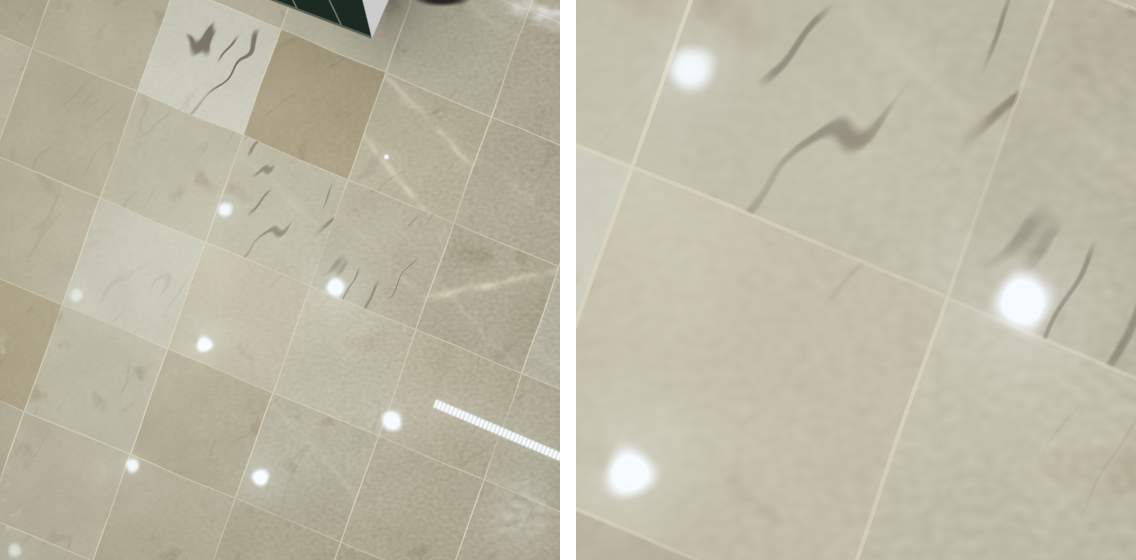
Left, the full canvas; right, a detail of the centre.
Reproduce this texture procedurally as a WebGL 1 fragment shader.

```glsl
precision highp float;
// Polished beige marble floor: a slanted lattice of square tiles with pale joints.
// Tiles vary in tint, veins and cracks; lamp reflections, a ribbed light strip
// and the corner of a dark box are laid over the stone.
uniform vec2 u_resolution;

#define ORIGIN vec2(0.4336, 0.7578)
#define STEP_U vec2(0.1882, -0.0781)
#define STEP_V vec2(-0.0670, -0.1900)
#define TILE 0.202
#define JOINT 0.0012
#define WOBBLE 0.018
#define STONE_LIGHT vec3(0.785, 0.772, 0.695)
#define STONE_DEEP vec3(0.54, 0.515, 0.425)
#define JOINT_COLOR vec3(0.86, 0.84, 0.75)
#define LAMP_COLOR vec3(0.96, 0.985, 1.0)
#define BOX_COLOR vec3(0.11, 0.165, 0.135)

float cross2(vec2 a, vec2 b) { return a.x * b.y - a.y * b.x; }
float fall(float a, float b, float x) { return 1.0 - smoothstep(a, b, x); }

vec2 hash2(vec2 p) {
  vec3 q = fract(p.xyx * vec3(0.1031, 0.1030, 0.0973));
  q += dot(q, q.yzx + 33.33);
  return fract((q.xx + q.yz) * q.zy);
}

float corner(vec2 cell, vec2 f, vec2 o) {
  return dot(hash2(cell + o + 200.0) * 2.0 - 1.0, f - o);
}

// Gradient noise
float noise(vec2 p) {
  vec2 c = floor(p), f = p - c, w = f * f * f * (f * (f * 6.0 - 15.0) + 10.0);
  return mix(mix(corner(c, f, vec2(0.0)), corner(c, f, vec2(1.0, 0.0)), w.x),
             mix(corner(c, f, vec2(0.0, 1.0)), corner(c, f, vec2(1.0)), w.x), w.y);
}

float fbm(vec2 p) {
  float sum = 0.0, amp = 0.6;
  for (int i = 0; i < 4; i++) {
    sum += amp * noise(p);
    p = mat2(1.6, 1.2, -1.2, 1.6) * p + 7.3;
    amp *= 0.5;
  }
  return sum;
}

float isTile(vec2 id, float u, float v) { return step(length(id - vec2(u, v)), 0.5); }

// Cloudy vein along v = start + slope * u in tile space
float vein(vec2 t, float start, float slope) {
  float d = abs(t.y - start - slope * t.x + 0.1 * fbm(t * 3.0 + start * 9.0));
  return (0.55 + 0.9 * noise(t * 6.0 + 3.0)) * (exp(-d * d * 1000.0) + 0.35 * exp(-d * 16.0));
}

// Lamp reflection: hard core in a soft halo
float lamp(vec2 p, vec2 center, float radius) {
  float d = length(p - center) * (1.0 + 0.35 * noise(p * 45.0)) / radius;
  return fall(0.5, 1.4, d) + 0.33 * exp(-d * 0.6);
}

// Signed distance to the left of line a-b
float leftOf(vec2 p, vec2 a, vec2 b) { return cross2(normalize(b - a), p - a); }

vec3 floorStone(vec2 p, float px) {
  // Tile lattice
  vec2 d = p - ORIGIN;
  vec2 uv = vec2(cross2(d, STEP_V), cross2(STEP_U, d)) / cross2(STEP_U, STEP_V);
  uv += WOBBLE * vec2(noise(p * 8.0), noise(p * 8.0 + 31.0));
  vec2 id = floor(uv), t = uv - id, rnd = hash2(id + 57.0), q = p + rnd * 5.0;

  // Tile tint, light falloff, clouds and grain
  float cracked = isTile(id, -1.0, -1.0);
  float grey = cracked + isTile(id, -1.0, 1.0) + isTile(id, 3.0, 0.0);
  float brown = isTile(id, 0.0, -1.0) + 0.8 * isTile(id, -2.0, 2.0);
  float warmth = 0.5 * (rnd.x - 0.5) + 1.1 * brown - 0.75 * grey;
  float shade = 0.03 + 0.66 * length(p - vec2(0.38, 0.55)) + 0.14 * (rnd.y - 0.5);
  vec3 col = mix(STONE_LIGHT, STONE_DEEP, shade + 0.2 * fbm(q * 9.0));
  col -= warmth * vec3(0.055, 0.075, 0.1);
  float ripple = smoothstep(0.5, 1.1, p.x + 0.4 * (1.0 - p.y));
  col += noise(p * vec2(110.0, 150.0)) * (0.018 + 0.045 * ripple);
  col -= vec3(0.05, 0.065, 0.075) * smoothstep(0.16, 0.42, fbm(q * 15.0 + 4.0));

  // Pale veins and scuffs
  float pale = isTile(id, 1.0, -1.0) * (vein(t, 0.05, 0.4) + vein(t, 0.6, 0.53));
  pale += isTile(id, 2.0, 0.0) * vein(t, 0.7, -0.66);
  pale += 0.35 * step(0.72, rnd.y) * vein(t, rnd.x, rnd.y - 0.5);
  float worn = 0.12 + 0.6 * fall(0.1, 0.75, p.x + p.y);
  pale += worn * smoothstep(0.12, 0.35, fbm(q * 34.0)) * smoothstep(0.0, 0.3, noise(q * 10.0));
  col = mix(col, JOINT_COLOR, clamp(pale * 0.62, 0.0, 0.8));

  // Dark hairline cracks stretched along one diagonal
  vec2 s = vec2(dot(q, vec2(0.62, 0.78)), dot(q, vec2(0.78, -0.62)) + 0.012 * noise(q * 22.0));
  float crack = fall(0.01, 0.05, abs(noise(s * vec2(6.0, 24.0))));
  crack *= smoothstep(0.05, 0.25, noise(s * vec2(11.0, 16.0) + 9.0));
  cracked += 0.12 + 0.5 * (isTile(id, 0.0, 0.0) + isTile(id, 1.0, 0.0));
  col = mix(col, vec3(0.36, 0.33, 0.27), 0.7 * min(crack * cracked, 1.0));

  // Joints: the steep set is brighter, both fade in places
  vec2 edge = (0.5 - abs(t - 0.5)) * TILE;
  vec2 joint = 1.0 - smoothstep(vec2(JOINT - 0.7 * px), vec2(JOINT + 0.7 * px), edge);
  joint *= vec2(0.85, 0.62) * clamp(0.8 + 1.3 * noise(p * 6.0 + 12.0), 0.2, 1.0);
  return mix(col, JOINT_COLOR, max(joint.x, joint.y));
}

// Lamps in two skewed groups of four, a ribbed strip and hazy patches
float reflections(vec2 p) {
  float glow = 0.8 * lamp(p, vec2(0.69, 0.72), 0.004);
  for (int i = 0; i < 4; i++) {
    float b = floor(float(i) / 2.0), a = float(i) - 2.0 * b;
    vec2 bright = vec2(0.365, 0.385) + a * vec2(0.235, 0.102) + b * vec2(0.1, -0.238);
    vec2 dim = vec2(0.401, 0.625) - a * vec2(0.264, 0.152) - b * vec2(0.164, 0.456);
    dim.x += 0.053 * a * b;
    glow += lamp(p, bright, 0.014 + 0.003 * a) + (0.75 - 0.3 * a) * lamp(p, dim, 0.012);
  }
  vec2 axis = normalize(vec2(0.244, -0.104)), r = p - vec2(0.776, 0.28);
  float along = dot(r, axis), across = abs(cross2(axis, r));
  float strip = (0.78 + 0.22 * sin(along * 840.0)) * fall(0.005, 0.01, across);
  glow += smoothstep(-0.003, 0.003, along) * (strip + 0.15 * exp(-across * 40.0));
  vec2 haze = p - vec2(0.93, 0.08);
  float band = (p.y - 0.985 + 0.3 * (p.x - 0.94)) * 50.0;
  float patches = 0.4 * exp(-dot(haze, haze) * 260.0);
  patches += 0.75 * exp(-band * band) * smoothstep(0.86, 0.95, p.x);
  return clamp(glow + patches * (0.6 + 0.9 * noise(p * vec2(45.0, 70.0))), 0.0, 1.0);
}

void main() {
  vec2 p = gl_FragCoord.xy / u_resolution;
  float px = 1.0 / min(u_resolution.x, u_resolution.y);
  vec3 col = floorStone(p, px);

  // Shadows at the top edge
  col *= 1.0 - 0.35 * exp(-15.0 * length(p - vec2(0.7, 1.0)));
  col *= 1.0 - 0.75 * fall(0.5, 1.3, length((p - vec2(0.79, 1.003)) / vec2(0.045, 0.013)));
  col = mix(col, LAMP_COLOR, reflections(p));

  // Box: dark seamed front with a trim, white side
  vec2 tip = vec2(0.664, 0.931);
  float front = leftOf(p, vec2(0.482, 1.0), tip);
  float inside = smoothstep(-px, px, min(front, leftOf(p, tip, vec2(0.694, 1.0))));
  float seam = abs(fract((p.x + 0.48 * p.y - 1.003) / 0.065 + 0.5) - 0.5) * 0.065;
  vec3 box = mix(BOX_COLOR, vec3(0.4, 0.44, 0.4), fall(0.0008, 0.0008 + px, seam));
  box = mix(box, vec3(0.34, 0.37, 0.33), fall(0.003, 0.005, front));
  box = mix(vec3(0.8), box, smoothstep(-px, px, leftOf(p, tip, vec2(0.647, 1.0))));
  gl_FragColor = vec4(mix(col, box, inside), 1.0);
}
```
